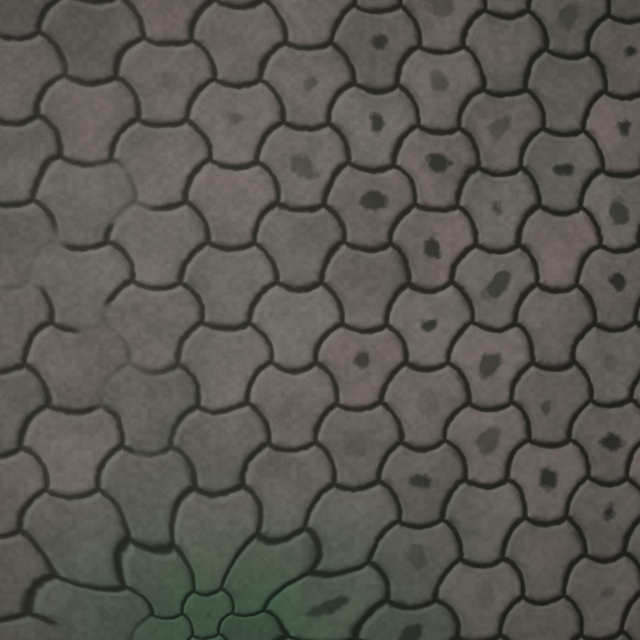
Write a WebGL 1 fragment shader that draws this texture.

```glsl
precision highp float;
// Weathered trefoil pavers on a hexagonal lattice: each tile has three convex and
// three concave arc sides. Grooves are arc distances lit from the upper left;
// noise adds grain, worn joints, dark stains and a mossy, crumpled lower corner.
uniform vec2 u_resolution;

const float APOTHEM = 0.866025;   // lattice units: hexagon side is 1
const float ARC_RADIUS = 0.9;
const float ARC_DEPTH = 0.748331; // arc centre to chord

const vec3 ROSE = vec3(0.425, 0.383, 0.368);
const vec3 GREY = vec3(0.375, 0.372, 0.345);
const vec3 LIP = vec3(0.50, 0.50, 0.47);
const vec3 JOINT = vec3(0.13, 0.13, 0.105);
const vec3 STAIN = vec3(0.17, 0.175, 0.155);
const vec3 MOSS = vec3(0.20, 0.29, 0.235);

float hash(vec2 p) {
  return fract(sin(dot(p, vec2(127.1, 311.7))) * 43758.5453);
}

float noise(vec2 p) {
  vec2 i = floor(p), f = fract(p);
  f = f * f * (3.0 - 2.0 * f);
  return mix(mix(hash(i), hash(i + vec2(1.0, 0.0)), f.x),
             mix(hash(i + vec2(0.0, 1.0)), hash(i + 1.0), f.x), f.y);
}

float fbm(vec2 p) {
  float sum = 0.0, amp = 0.5;
  for (int i = 0; i < 4; i++) {
    sum += amp * noise(p);
    p = p * 2.03 + 17.3;
    amp *= 0.5;
  }
  return sum / 0.9375;
}

// Canvas to lattice: larger tiles at left, leaning columns, a squeezed patch below
vec2 toLattice(vec2 uv) {
  vec2 patchCentre = vec2(0.31, 0.03);
  vec2 r = (uv - patchCentre) / vec2(0.17, 0.10);
  uv += (uv - patchCentre) * 0.95 * exp(-dot(r, r));
  float x = uv.x - 0.469 + 0.045 * (0.622 - uv.y);
  float column = x * 9.31 + 1.44 * x * x;
  float row = (uv.y - 0.495) / (0.130 - 0.0098 * uv.x);
  return vec2(column * 1.5, row * 2.0 * APOTHEM);
}

vec2 hexCentre(vec2 p) {
  vec2 s = vec2(3.0, 2.0 * APOTHEM);
  vec2 a = s * floor(p / s + 0.5);
  vec2 b = s * (floor(p / s) + 0.5);
  return distance(p, a) < distance(p, b) ? a : b;
}

// Distance to one curved side; bulge is +1 outward, -1 inward
float arcDistance(vec2 d, vec2 normal, float bulge) {
  vec2 q = d - normal * (APOTHEM - bulge * ARC_DEPTH);
  float along = bulge * dot(q, normal);
  float across = abs(dot(q, vec2(-normal.y, normal.x)));
  return across * ARC_DEPTH < along * 0.5 ? abs(length(q) - ARC_RADIUS)
       : length(vec2(along, across) - vec2(ARC_DEPTH, 0.5));
}

// x: distance to the nearest joint, yz: centre of the tile owning the point
vec3 paver(vec2 p) {
  vec2 centre = hexCentre(p), owner = centre, d = p - centre;
  float joint = 9.0;
  for (int i = 0; i < 6; i++) {
    float angle = radians(30.0 + 60.0 * float(i));
    float bulge = 1.0 - 2.0 * mod(float(i), 2.0);
    vec2 normal = vec2(cos(angle), sin(angle));
    joint = min(joint, arcDistance(d, normal, bulge));
    bool beyond = distance(d, normal * (APOTHEM + ARC_DEPTH)) < ARC_RADIUS;
    if (bulge < 0.0 && beyond) owner = centre + 2.0 * APOTHEM * normal;
  }
  return vec3(joint, owner);
}

// Ragged oval stain near a tile centre
float stain(vec2 q, vec2 id) {
  float tilt = 3.1416 * hash(id + 3.1);
  q -= 0.22 * (vec2(hash(id + 5.7), hash(id + 8.3)) - 0.5);
  vec2 axis = vec2(cos(tilt), sin(tilt));
  vec2 oval = vec2(dot(q, axis), 1.35 * dot(q, vec2(-axis.y, axis.x)));
  float radius = mix(0.10, 0.30, hash(id + 11.9));
  float ragged = length(oval) + 0.28 * (fbm(q * 5.0 + id * 7.0) - 0.5);
  return 1.0 - smoothstep(radius - 0.06, radius + 0.12, ragged);
}

void main() {
  vec2 uv = gl_FragCoord.xy / u_resolution;
  vec2 p = toLattice(uv);
  p += 0.09 * (vec2(noise(p * 1.7), noise(p * 1.7 + 40.0)) - 0.5);
  p += 0.03 * (vec2(noise(p * 9.0), noise(p * 9.0 + 70.0)) - 0.5);
  vec3 tile = paver(p);
  vec2 id = floor(tile.yz / vec2(1.5, APOTHEM) + 0.5);
  float blotch = fbm(uv * 14.0), grain = fbm(uv * 120.0);
  float right = smoothstep(0.1, 0.95, uv.x);

  // Tile faces
  float warmth = 0.25 + 0.7 * hash(id) + 0.5 * (blotch - 0.5) - 0.2 * (1.0 - uv.y);
  vec3 color = mix(GREY, ROSE, clamp(warmth, 0.0, 1.0));
  color *= 0.95 + 0.10 * hash(id + 21.0);
  color *= 1.0 + 0.22 * (blotch - 0.5) + 0.22 * (grain - 0.5);

  // Stains, stronger toward the right
  float strength = smoothstep(0.25, 0.85, hash(id + 31.0) + 0.35 * (right - 0.4));
  strength *= smoothstep(0.12, 0.6, uv.x) * (0.55 + 0.4 * right);
  color = mix(color, STAIN, stain(p - tile.yz, id) * strength);

  // Joints: grime, lit lip and dark groove, rubbed away in places at left
  float rubbed = smoothstep(0.57, 0.70, noise(p * 0.75 + 4.0)) * (1.0 - smoothstep(0.14, 0.34, uv.x));
  float kept = 1.0 - 0.9 * rubbed;
  float grime = (1.0 - smoothstep(0.03, 0.24, tile.x)) * fbm(p * 4.0);
  float relief = smoothstep(0.0, 0.15, tile.x) - smoothstep(0.0, 0.15, paver(p + vec2(-0.055, 0.055)).x);
  float groove = 1.0 - smoothstep(0.018, 0.085, tile.x);
  color = mix(color, JOINT, grime * kept * (0.25 + 0.4 * right));
  color = mix(color, LIP, clamp(relief, 0.0, 1.0) * kept * 0.75);
  color *= 1.0 - 0.5 * clamp(-relief, 0.0, 1.0) * kept;
  color = mix(color, JOINT, groove * kept * (0.62 + 0.3 * right));

  // Moss and uneven light
  vec2 m = (uv - vec2(0.36, 0.01)) / vec2(0.30, 0.17);
  float moss = exp(-dot(m, m)) * (0.6 + 0.6 * blotch);
  color = mix(color, color * MOSS / 0.33, clamp(moss, 0.0, 1.0));
  vec2 away = uv - vec2(0.42, 0.56);
  gl_FragColor = vec4(color * (1.06 - 0.38 * dot(away, away)), 1.0);
}
```
